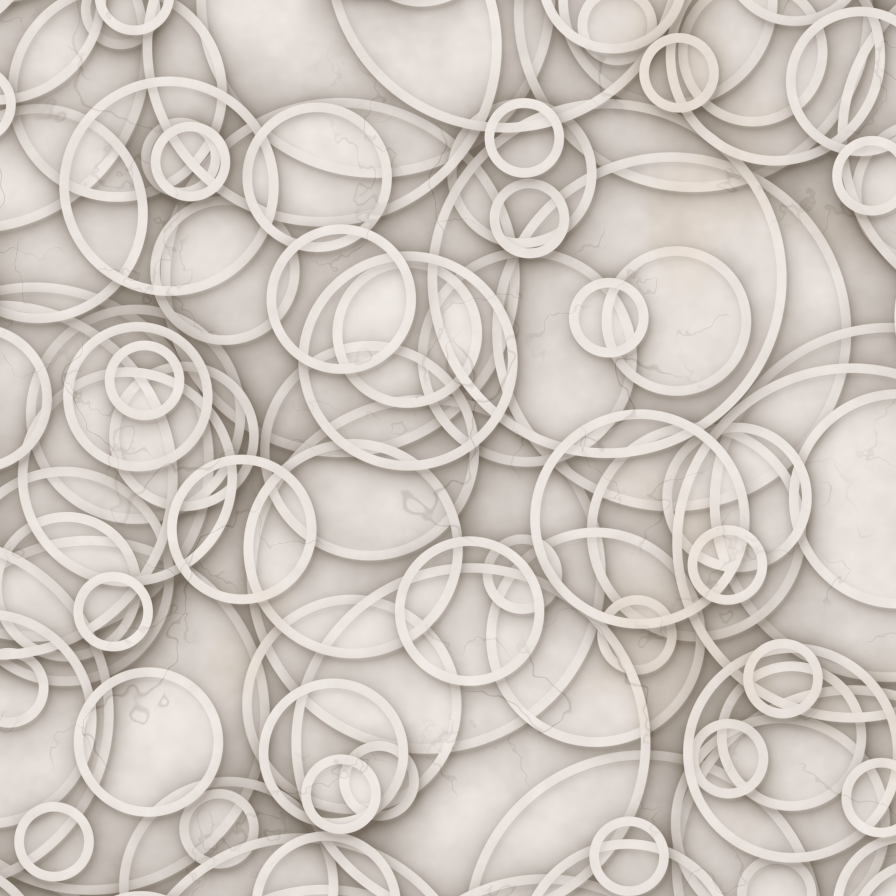
Reproduce this pattern procedurally as a three.js fragment shader.

```glsl
// Pale stone relief: thin overlapping rings of four sizes over veined marble.
// Rings sit on rotated jittered grids, composited bottom to top; each one
// casts a tight and a broad shadow, darker in the gaps outside than inside.

varying vec2 vUv;

const vec3 DARK_STONE = vec3(0.45, 0.41, 0.365);
const vec3 PALE_STONE = vec3(0.925, 0.899, 0.880);
const vec3 STAIN_TINT = vec3(0.985, 0.970, 0.945);

const float HUGE_RADIUS = 0.195;
const float LARGE_RADIUS = 0.117;
const float MEDIUM_RADIUS = 0.078;
const float SMALL_RADIUS = 0.039;

const float HALF_WIDTH = 0.0053;
const float EDGE = 0.0010;
const float JITTER = 0.62;
const float FLOOR_TONE = 0.88;
const float RING_TONE = 0.98;
const float BEVEL = 0.04;
const float BROAD_REACH = 0.020;
const float TIGHT_REACH = 0.005;
const vec2 BROAD_SHADE = vec2(0.07, 0.25);  // inside, outside
const vec2 TIGHT_SHADE = vec2(0.15, 0.24);  // inside, outside
const vec2 SHADOW_SHIFT = vec2(0.002, -0.004);
const vec2 LIGHT_DIR = vec2(-0.45, 0.89);
const float INSIDE_LIFT = 1.05;
const float SHADE_CURVE = 1.4;
const float SHADE_GAIN = 1.35;
const float MOTTLE = 0.22;
const float VEIN_DEPTH = 0.17;
const float GRAIN = 0.11;

float hash(vec2 p) {
  return fract(sin(dot(p, vec2(127.1, 311.7))) * 43758.5453);
}

float noise(vec2 p) {
  vec2 i = floor(p);
  vec2 f = fract(p);
  f = f * f * (3.0 - 2.0 * f);
  float low = mix(hash(i), hash(i + vec2(1.0, 0.0)), f.x);
  float high = mix(hash(i + vec2(0.0, 1.0)), hash(i + vec2(1.0)), f.x);
  return mix(low, high, f.y);
}

float fbm(vec2 p) {
  float sum = 0.0;
  float amp = 0.5;
  for (int i = 0; i < 5; i++) {
    sum += amp * noise(p);
    p = mat2(0.8, 0.6, -0.6, 0.8) * p * 2.03 + 7.3;
    amp *= 0.5;
  }
  return sum / 0.97;
}

// Broken hairline cracks along the mid level of a noise field
float veins(vec2 p, float scale, float width) {
  float level = abs(fbm(p * scale) - 0.5);
  float broken = smoothstep(0.45, 0.75, noise(p * scale * 1.7 + 31.0));
  return (1.0 - smoothstep(0.0, width, level)) * broken;
}

// Shadow, then face, of one ring laid over the tone below it
float addRing(float tone, vec2 q, float radius) {
  float shadowDist = length(q - SHADOW_SHIFT) - radius;
  float outside = smoothstep(-0.004, 0.004, shadowDist);
  float gap = max(abs(shadowDist) - HALF_WIDTH, 0.0);
  float dist = length(q) - radius;
  float inside = 1.0 - smoothstep(-EDGE, EDGE, dist);
  tone = min(tone * mix(1.0, INSIDE_LIFT, inside), 1.0);
  tone *= 1.0 - exp(-gap / BROAD_REACH) * mix(BROAD_SHADE.x, BROAD_SHADE.y, outside);
  tone *= 1.0 - exp(-gap / TIGHT_REACH) * mix(TIGHT_SHADE.x, TIGHT_SHADE.y, outside);

  float slope = dot(normalize(q + 1e-5), LIGHT_DIR) * dist / HALF_WIDTH;
  float face = RING_TONE + BEVEL * clamp(slope, -1.0, 1.0);
  float cover = 1.0 - smoothstep(-EDGE, EDGE, abs(dist) - HALF_WIDTH);
  return mix(tone, face, cover);
}

// One grid of equal rings; fill is the share of cells that hold a ring
float addLayer(float tone, vec2 p, float cell, float radius, float fill, float seed) {
  float c = cos(seed);
  float s = sin(seed);
  mat2 turn = mat2(c, s, -s, c);
  vec2 g = turn * p / cell + seed * 3.7;
  vec2 id = floor(g);
  for (int y = -1; y <= 1; y++) {
    for (int x = -1; x <= 1; x++) {
      vec2 k = id + vec2(float(x), float(y));
      vec2 rnd = vec2(hash(k + seed), hash(k + seed + 19.7));
      vec2 center = k + 0.5 + JITTER * (rnd - 0.5);
      // Turn the offset back so that light keeps one direction
      if (hash(k + seed + 53.1) < fill) tone = addRing(tone, ((g - center) * cell) * turn, radius);
    }
  }
  return tone;
}

void main() {
  vec2 p = vUv;
  float mottle = fbm(p * 10.0 + 4.0) - 0.5;
  float tone = FLOOR_TONE + MOTTLE * mottle;

  // Rings from the deepest layer to the top one
  tone = addLayer(tone, p, 0.36, HUGE_RADIUS, 0.75, 1.3);
  tone = addLayer(tone, p, 0.25, LARGE_RADIUS, 0.50, 2.1);
  tone = addLayer(tone, p, 0.20, MEDIUM_RADIUS, 0.30, 3.6);
  tone = addLayer(tone, p, 0.17, SMALL_RADIUS, 0.20, 4.4);
  tone = addLayer(tone, p, 0.40, HUGE_RADIUS, 0.80, 5.2);
  tone = addLayer(tone, p, 0.27, LARGE_RADIUS, 0.62, 6.7);
  tone = addLayer(tone, p, 0.21, MEDIUM_RADIUS, 0.48, 7.5);
  tone = addLayer(tone, p, 0.17, SMALL_RADIUS, 0.38, 8.9);

  // Keep the open stone pale and let stacked shadows sink
  tone = 1.0 - SHADE_GAIN * pow(max(1.0 - tone, 0.0), SHADE_CURVE);

  // Marble cracks, fine grain and faint warm stains over everything
  vec2 warped = p + 0.05 * vec2(fbm(p * 6.0), fbm(p * 6.0 + 17.0));
  float crack = veins(warped, 5.0, 0.007) + 0.7 * veins(warped + 3.0, 11.0, 0.012);
  tone += GRAIN * (fbm(p * 55.0) - 0.5) + 0.10 * mottle - VEIN_DEPTH * crack;
  vec3 color = mix(DARK_STONE, PALE_STONE, clamp(tone, 0.0, 1.05));
  float stain = smoothstep(0.58, 0.75, fbm(p * 4.0 + 23.0));
  gl_FragColor = vec4(color * mix(vec3(1.0), STAIN_TINT, stain), 1.0);
}
```
